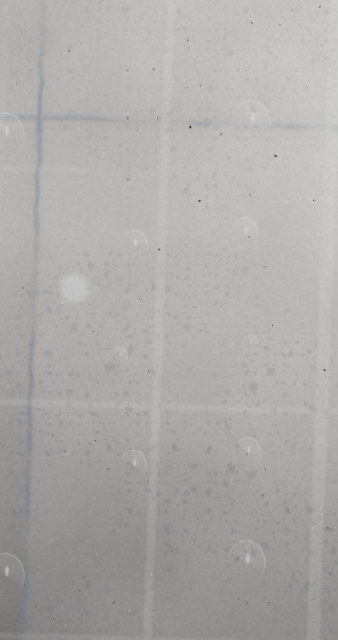
Reproduce this texture procedurally as a Shadertoy shader.

```glsl
#define PALE_SPACING vec2(0.490, 0.365)
#define PALE_WIDTH vec2(0.0125, 0.0050)
#define PALE_STRENGTH 0.36
#define JOINT_STRENGTH 0.34
#define FLECK_DENSITY 0.12
#define BUBBLE_COUNT 10
#define GRAIN 0.024

const vec3 PALE = vec3(0.77, 0.78, 0.78);
const vec3 JOINT = vec3(0.45, 0.48, 0.54);
const vec3 STONE = vec3(0.42, 0.44, 0.48);
const vec3 FLECK = vec3(0.15, 0.15, 0.16);
const vec3 GLINT = vec3(0.88, 0.89, 0.89);

float hash(vec2 p) {
    vec3 q = fract(vec3(p.xyx) * 0.1031);
    q += dot(q, q.yzx + 33.33);
    return fract((q.x + q.y) * q.z);
}

vec2 hash2(vec2 p) {
    return vec2(hash(p + 17.3), hash(p + 71.9));
}

float noise(vec2 p) {
    vec2 i = floor(p), f = fract(p);
    f = f * f * (3.0 - 2.0 * f);
    return mix(mix(hash(i), hash(i + vec2(1, 0)), f.x),
               mix(hash(i + vec2(0, 1)), hash(i + vec2(1, 1)), f.x), f.y);
}

float fbm(vec2 p) {
    float sum = 0.0, amp = 0.5;
    for (int i = 0; i < 4; i++) {
        sum += amp * noise(p);
        p = p * 2.03 + 11.7;
        amp *= 0.5;
    }
    return sum;
}

// Soft-edged band around zero
float band(float d, float halfWidth, float blur) {
    return 1.0 - smoothstep(halfWidth - blur, halfWidth + blur, abs(d));
}

// Irregular turned ovals, at most one in each cell
float blobs(vec2 p, float cells, float density, float size, float blur) {
    vec2 g = p * cells, id = floor(g);
    vec2 d = fract(g) - 0.5 - (hash2(id) - 0.5) * 0.45;
    float a = 6.2832 * hash(id + 5.1);
    d = mat2(cos(a), sin(a), -sin(a), cos(a)) * d;
    d.y *= 1.0 + 1.2 * hash(id + 9.4);
    float r = size * (0.35 + 0.65 * hash(id + 3.7));
    float dist = length(d) + (noise(g * 7.0) - 0.5) * r * 0.9 - r;
    float soft = blur + 0.7 * cells / iResolution.y;
    return step(hash(id + 41.0), density) * (1.0 - smoothstep(-soft, soft, dist));
}

void mainImage(out vec4 fragColor, in vec2 fragCoord) {
    vec2 uv = fragCoord / iResolution.xy;
    vec2 p = fragCoord / iResolution.y;
    float aspect = iResolution.x / iResolution.y;
    float px = 1.0 / iResolution.y;
    float cloud = fbm(p * 5.0);
    float low = 1.0 - smoothstep(0.1, 0.75, uv.y);

    // Uneven daylight, level over the upper part
    float tone = 0.535 + 0.32 * min(uv.y, 0.64) + 0.04 * smoothstep(0.6, 1.0, uv.y) * (uv.x - 0.4);
    tone += 0.045 * (uv.x - 0.5) + 0.085 * (cloud - 0.47);
    vec3 col = tone * vec3(1.008, 1.0, 0.988);

    // Dark joints seen below the surface, worn into patches
    float wobble = (noise(p * 40.0) - 0.5) * 0.010;
    float jointX = uv.x - mix(0.070, 0.128, uv.y) + wobble;
    float jointY = uv.y - 0.818 + 0.018 * uv.x + wobble * 0.5;
    float wear = smoothstep(0.32, 0.62, fbm(p * 13.0 + 3.0));
    float joints = max(band(jointX, 0.007, 0.007), 0.85 * band(jointY, 0.003, 0.006));
    float halo = exp(-abs(jointX) * 28.0) + exp(-abs(jointY) * 70.0);
    col = mix(col, JOINT, JOINT_STRENGTH * joints * (0.15 + 0.85 * wear) + 0.08 * halo);
    col -= 0.04 * (0.3 + 0.7 * low) * smoothstep(0.02, -0.02, jointX) * step(uv.y, 0.8);

    // Blue-grey stones, denser lower down
    float patches = smoothstep(0.26, 0.60, fbm(p * 9.0 + 20.0));
    float stones = blobs(p, 32.0, 0.30 + 0.25 * low, 0.24, 0.10);
    stones = max(stones, 0.9 * blobs(p + 4.3, 65.0, 0.50, 0.27, 0.10));
    stones = max(stones, 0.8 * blobs(p + 8.7, 120.0, 0.35, 0.25, 0.10));
    col = mix(col, STONE, stones * patches * (0.13 + 0.20 * low));

    // Repeating pale strips, leaning with the slab
    vec2 s = vec2(uv.x - mix(0.436, 0.505, uv.y), uv.y - 0.372 + 0.016 * uv.x);
    vec2 strip = floor(s / PALE_SPACING + 0.5);
    s -= strip * PALE_SPACING;
    float edge = (noise(p * 30.0) - 0.5) * 0.004;
    float down = band(s.x + edge, PALE_WIDTH.x * (1.0 + 0.5 * max(strip.x, 0.0)), 0.006);
    float across = 0.85 * band(s.y + edge * 0.5, PALE_WIDTH.y, 0.004);
    across *= strip.y > 0.5 ? 0.8 * smoothstep(0.55, 0.15, uv.x) : 1.0;
    down *= strip.x < -0.5 ? 0.4 : 1.0;
    vec3 film = mix(col + 0.07, PALE, 0.4);
    col = mix(col, film, PALE_STRENGTH * max(down, across) * (0.75 + 0.5 * cloud));

    // Sheen at the right edge and one milky spot
    float sheen = smoothstep(0.82, 1.0, uv.x + 0.08 * (cloud - 0.5)) * smoothstep(0.3, 0.9, uv.y);
    float milky = 1.0 - smoothstep(0.014, 0.030, length(p - vec2(0.22 * aspect, 0.55)));
    col = mix(col, PALE, 0.25 * sheen);
    col = mix(col, PALE + 0.01, 0.75 * milky);

    // Bubbles in two loose columns, largest at both ends
    for (int i = 0; i < BUBBLE_COUNT; i++) {
        float row = floor(float(i) * 0.5), side = mod(float(i), 2.0);
        vec2 h = hash2(vec2(float(i) * 3.7, 12.0));
        float inner = 1.0 - abs(row - 2.0) * 0.5;
        float left = 0.015 + min(2.0 * inner, 1.0) * (0.25 + 0.25 * h.x);
        vec2 c = vec2(aspect * mix(left, 0.70 + 0.06 * h.x, side), 0.10 + 0.172 * row + 0.02 * side);
        float r = mix(0.030, 0.011, inner);
        vec2 d = p - c;
        float dist = length(d * vec2(1.0, 0.85)) - r;
        float lit = smoothstep(-0.3, 0.9, dot(normalize(d + 1e-5), vec2(0.6, 0.8)));
        float rim = band(dist, 0.0009, px) * (0.15 + 0.85 * lit);
        float spark = band(length((d - r * vec2(0.1, 0.25)) * vec2(1.0, 0.4)), r * 0.10, px);
        float fill = 1.0 - smoothstep(-px, px, dist);
        col = mix(col, GLINT, 0.10 * fill * lit + 0.28 * rim + 0.40 * spark);
    }

    // Black flecks, bright pits and fine grain
    float flecks = blobs(p + 2.6, 16.0, FLECK_DENSITY, 0.036, 0.005);
    flecks = max(flecks, 0.5 * blobs(p + 6.1, 42.0, FLECK_DENSITY * 0.6, 0.075, 0.02));
    col = mix(col, FLECK, 0.75 * flecks);
    col = mix(col, GLINT, 0.3 * blobs(p + 13.2, 38.0, 0.06, 0.08, 0.02));
    col += GRAIN * (noise(p * 260.0) - 0.5);

    fragColor = vec4(clamp(col, 0.0, 1.0), 1.0);
}
```
